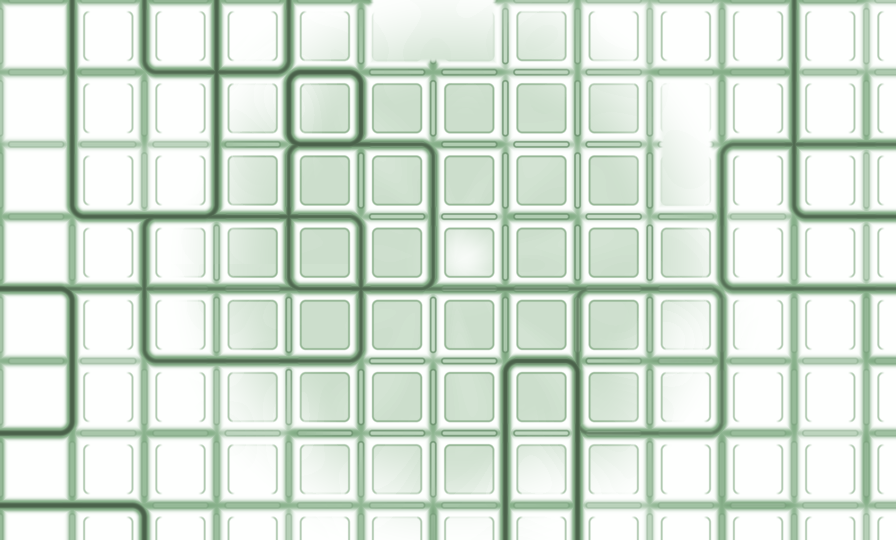
This pattern is drawn by a Shadertoy shader. Its source:

```glsl
// Glassy green lattice of bevelled square tiles, with dark rounded paths and a tinted middle.

float hash(vec2 p) {
    p = fract(p * vec2(0.1031, 0.1137));
    p += dot(p, p.yx + 33.33);
    return fract((p.x + p.y) * p.x * 7.3);
}

vec2 gradient(vec2 p) {
    float a = 6.2832 * hash(p + 19.0);
    return vec2(cos(a), sin(a));
}

float gradientNoise(vec2 p) {
    vec2 i = floor(p), f = p - i;
    vec2 u = f * f * (3.0 - 2.0 * f);
    float a = dot(gradient(i), f);
    float b = dot(gradient(i + vec2(1, 0)), f - vec2(1, 0));
    float c = dot(gradient(i + vec2(0, 1)), f - vec2(0, 1));
    float d = dot(gradient(i + 1.0), f - 1.0);
    return mix(mix(a, b, u.x), mix(c, d, u.x), u.y);
}

float roundBox(vec2 p, vec2 halfSize, float radius) {
    vec2 d = abs(p) - halfSize + radius;
    return length(max(d, 0.0)) + min(max(d.x, d.y), 0.0) - radius;
}

// Signed distance to a box given by its corners: left, top, right, bottom
float cornerBox(vec2 p, vec4 b, float radius) {
    return roundBox(p - 0.5 * (b.xy + b.zw), 0.5 * (b.zw - b.xy), radius);
}

// Strength of one lattice line, varying from tile to tile along it
float lineStrength(float line, float along, float seed) {
    float t = along - 0.5, i = floor(t);
    float a = hash(vec2(line + seed, i + 7.0));
    float b = hash(vec2(line + seed, i + 8.0));
    return 0.36 + 0.32 * mix(a, b, smoothstep(0.4, 0.6, t - i));
}

float glow(float d) {
    return exp(-d * d / 0.0062);
}

void mainImage(out vec4 fragColor, in vec2 fragCoord) {
    // Tile units, counted from the upper left
    float pitch = 0.1337 * iResolution.y;
    vec2 q = vec2(fragCoord.x, iResolution.y - fragCoord.y) / pitch;
    float px = 1.0 / pitch;
    vec2 f = fract(q) - 0.5;
    vec2 nearest = floor(q + 0.5);
    vec2 d = abs(q - nearest);

    // Openings where neighbouring tiles merge
    float opening = min(cornerBox(q, vec4(9, 1, 10, 3), 0.1),
                        cornerBox(q, vec4(5, -1, 7, 1), 0.1));
    float open = smoothstep(-0.1, -0.2, opening);

    // Soft lattice
    float sx = lineStrength(nearest.x, q.y, 3.0);
    float sy = lineStrength(nearest.y, q.x, 41.0);
    float ink = max(sx * glow(d.x), sy * glow(d.y)) * (1.0 - open);

    // Dark rounded paths
    vec4 paths[11] = vec4[11](
        vec4(2, 3, 5, 5), vec4(8, 4, 10, 6), vec4(4, 2, 6, 4), vec4(4, 1, 5, 2),
        vec4(10, 2, 14, 4), vec4(11, -2, 14, 3), vec4(1, -2, 3, 3), vec4(7, 5, 8, 9),
        vec4(-2, 4, 1, 6), vec4(-2, 7, 2, 9), vec4(2, -2, 4, 1));
    for (int i = 0; i < 11; i++) {
        float weight = 0.82 + 0.16 * hash(vec2(float(i), 5.0));
        ink = max(ink, weight * glow(cornerBox(q, paths[i], 0.17)));
    }
    // Long dark seam below the middle row
    ink = max(ink, 0.82 * glow(q.y - 4.0) * smoothstep(10.3, 9.7, q.x));

    // Tinted panels, fading away from the middle in angular facets
    vec2 m = q - vec2(6.3, 3.65);
    float angle = atan(m.y, m.x), reach = length(m);
    float facet = floor(8.0 * gradientNoise(vec2(angle * 3.0, reach * 0.8) + 30.0)) / 8.0;
    float fade = 1.0 - smoothstep(2.3, 4.0, reach + 0.7 * facet);
    float panel = roundBox(f, vec2(0.335), 0.07);
    float inside = max(smoothstep(px, -px, panel), open);
    vec2 hot = q - vec2(6.43, 3.58);
    float spark = 0.85 * exp(-6.0 * dot(hot, hot));
    float tint = fade * (0.96 + 0.3 * min(facet, 0.0)) * (1.0 - spark);

    vec3 white = vec3(0.995, 1.0, 0.995);
    vec3 color = mix(white, vec3(0.79, 0.865, 0.79), tint * inside);

    // Line colours from pale glow to dark core
    color = mix(color, vec3(0.53, 0.69, 0.54), smoothstep(0.02, 0.62, ink));
    color = mix(color, vec3(0.29, 0.38, 0.29), smoothstep(0.58, 0.98, ink));

    // Thin panel rims; outer tiles keep only their upright sides
    float sides = smoothstep(0.24, 0.32, abs(f.x)) * smoothstep(0.9, 1.1, q.x);
    float rim = smoothstep(0.012 + px, 0.0, abs(panel)) * (1.0 - open);
    color = mix(color, vec3(0.48, 0.64, 0.48), 0.75 * rim * max(fade, 0.8 * sides));

    // Slim pill outlines and bright slits along the seams
    float pill = min(roundBox(vec2(d.x, f.y), vec2(0.035, 0.38), 0.035),
                     roundBox(vec2(f.x, d.y), vec2(0.38, 0.035), 0.035));
    float seam = (1.0 - open) * (0.3 + 0.5 * fade) * (1.0 - smoothstep(0.6, 0.9, ink));
    color = mix(color, vec3(0.84, 0.91, 0.84), 0.7 * seam * smoothstep(px, -px, pill));
    color = mix(color, vec3(0.40, 0.55, 0.41), seam * smoothstep(0.01 + px, 0.0, abs(pill)));

    fragColor = vec4(color, 1.0);
}
```
